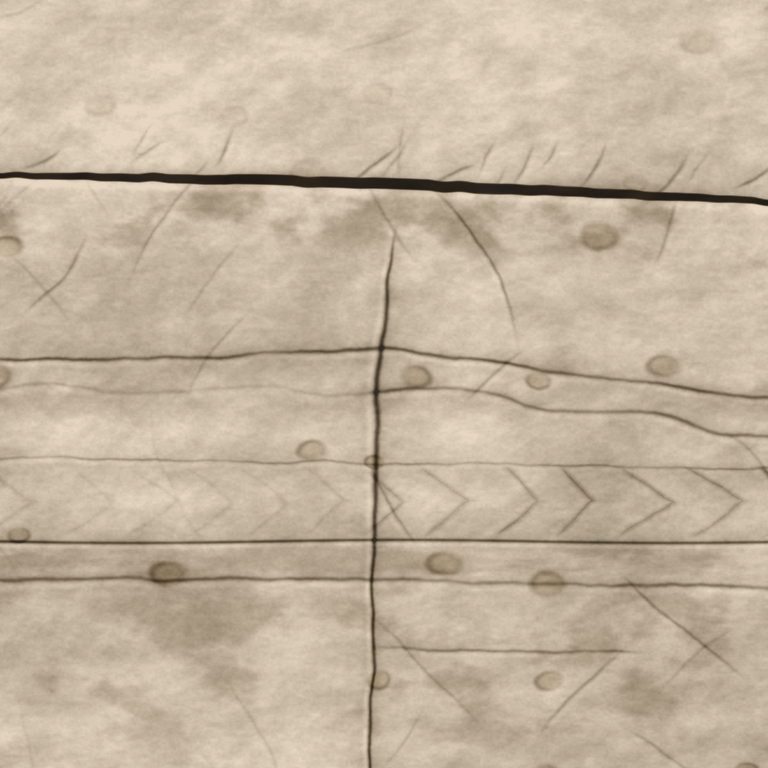
Give the GLSL for this texture, as a Shadertoy shader.

```glsl
// Weathered beige stone slabs with dark joints, wandering cracks, chevron creases and stains.

float hash(vec2 p) {
    vec3 q = fract(vec3(p.xyx) * 0.1031);
    q += dot(q, q.yzx + 33.33);
    return fract((q.x + q.y) * q.z);
}

float noise(vec2 p) {
    vec2 i = floor(p), f = fract(p);
    f = f * f * (3.0 - 2.0 * f);
    return mix(mix(hash(i), hash(i + vec2(1, 0)), f.x),
               mix(hash(i + vec2(0, 1)), hash(i + vec2(1, 1)), f.x), f.y);
}

float fbm(vec2 p) {
    float sum = 0.0, amp = 0.52;
    for (int i = 0; i < 5; i++) {
        sum += amp * noise(p);
        p = mat2(1.6, 1.2, -1.2, 1.6) * p + 7.3;
        amp *= 0.5;
    }
    return sum;
}

float band(float x, float lo, float hi, float soft) {
    return smoothstep(lo - soft, lo + soft, x) * (1.0 - smoothstep(hi - soft, hi + soft, x));
}

// Dark groove with a soft halo and a lit lip on its lower side
float crease(float d, float w) {
    float lip = (d + 2.6 * w) / (1.5 * w);
    return exp(-d * d / (w * w)) + 0.35 * exp(-abs(d) / (5.0 * w)) - 0.25 * exp(-lip * lip);
}

// Short bent creases scattered over a grid, around a common angle
float scratches(vec2 p, float scale, float angle, float spread, float density) {
    vec2 g = p * scale, cell = floor(g);
    float sum = 0.0;
    for (int y = -1; y <= 1; y++)
    for (int x = -1; x <= 1; x++) {
        vec2 id = cell + vec2(x, y);
        if (hash(id + 3.7) > density) continue;
        vec2 q = g - id - vec2(hash(id + 11.0), hash(id + 23.0));
        float a = angle + spread * (hash(id + 31.0) - 0.5);
        q = mat2(cos(a), -sin(a), sin(a), cos(a)) * q;
        float len = mix(0.4, 0.95, hash(id + 47.0));
        float bend = 0.7 * (hash(id + 53.0) - 0.5);
        float d = (q.y + bend * q.x * q.x) / scale;
        sum += crease(d, 0.0024) * smoothstep(len, len * 0.3, abs(q.x)) * mix(0.4, 1.0, hash(id + 61.0));
    }
    return sum;
}

// Small oval knots: x is the rim, y the stained inside
vec2 knots(vec2 p) {
    vec2 g = p * 8.0, cell = floor(g), sum = vec2(0);
    for (int y = -1; y <= 1; y++)
    for (int x = -1; x <= 1; x++) {
        vec2 id = cell + vec2(x, y);
        if (hash(id + 71.0) > 0.27) continue;
        vec2 q = g - id - vec2(hash(id + 5.0), hash(id + 15.0));
        float r = length(q * vec2(1.0, 1.4)) / mix(0.09, 0.18, hash(id + 25.0));
        float side = 0.6 + 0.4 * sin(atan(q.y, q.x) + 6.0 * hash(id + 35.0));
        sum += vec2(side * exp(-pow((r - 1.0) * 4.0, 2.0)), 1.0 - smoothstep(0.5, 1.5, r));
    }
    return sum;
}

void mainImage(out vec4 fragColor, in vec2 fragCoord) {
    vec2 uv = fragCoord / iResolution.xy;
    vec2 p = uv + 0.012 * (vec2(fbm(uv * 14.0), fbm(uv * 14.0 + 40.0)) - 0.5);
    float x = p.x, y = p.y;
    float joint = 0.772 - 0.012 * uv.x - 0.023 * uv.x * uv.x;
    float below = 1.0 - smoothstep(-0.004, 0.004, uv.y - joint);
    float right = smoothstep(0.47, 0.51, x);
    float wear = mix(0.45, 1.15, noise(uv * 17.0 + 3.0));

    // Slab tone, cloudy mottling and fine horizontal fibre
    float cloud = fbm(uv * 5.0 + 2.0);
    float v = mix(0.775, 0.825, smoothstep(0.1, 0.9, uv.y));
    v += 0.2 * (cloud - 0.5) + 0.14 * (fbm(uv * vec2(22, 34)) - 0.5);
    v += 0.07 * (fbm(uv * vec2(90, 190)) - 0.5) + 0.03 * (noise(uv * 330.0) - 0.5);

    // Leathery relief lit from the upper left
    vec2 slope = uv * vec2(18, 26) + 2.0 * cloud;
    v += 0.2 * (fbm(slope) - fbm(slope + vec2(-0.1, 0.14)));

    // Stains under the joint and along the lower bands
    float blotch = smoothstep(0.47, 0.72, fbm(uv * vec2(13, 19) + 8.0));
    float stain = blotch * (band(uv.y, joint - 0.08, joint, 0.025) + 0.6 * band(uv.y, 0.03, 0.24, 0.05));
    stain += 0.5 * band(y, 0.245, 0.29, 0.012) * smoothstep(0.3, 0.65, fbm(uv * vec2(9, 45)));
    stain += 0.35 * band(y, 0.46, 0.53, 0.02) * blotch;
    v -= 0.16 * stain;

    // Wandering cracks across the slab
    float ridge = 0.531 + 0.013 * smoothstep(0.1, 0.5, x) - 0.062 * smoothstep(0.45, 1.05, x);
    float ledge = 0.492 - 0.055 * smoothstep(0.5, 1.05, x) + 0.006 * sin(x * 24.0);
    v -= 0.29 * wear * crease(y - ridge, 0.0026);
    v -= 0.25 * wear * mix(0.35, 1.0, right) * crease(y - ledge, 0.0028);
    v -= 0.15 * wear * crease(y - 0.405 + 0.016 * x, 0.0019);
    v -= 0.33 * mix(0.8, 1.0, wear) * crease(uv.y - 0.295 + 0.002 * sin(uv.x * 9.0), 0.0021);
    v -= 0.25 * wear * crease(y - 0.247 + 0.012 * x * x, 0.0028);
    v -= 0.18 * wear * band(x, 0.5, 0.82, 0.03) * crease(y - 0.158 + 0.03 * (x - 0.5), 0.0022);
    float upright = 0.482 + 0.02 * y + 0.018 * smoothstep(0.5, 0.72, y);
    float taper = 1.0 - smoothstep(0.64, 0.72, y);
    v -= 0.38 * taper * mix(0.75, 1.0, wear) * crease(x - upright, 0.0022 + 0.0014 * band(y, 0.3, 0.6, 0.1));

    // Chevron creases pointing right
    float t = abs(y - 0.347) / 0.045;
    float phase = (x - 0.5) / 0.082 + 0.65 * t + 0.7 * (noise(uv * 9.0) - 0.5);
    float arrow = crease((fract(phase) - 0.5) * 0.07, 0.0042) + 0.5 * fract(phase + 0.5) - 0.2;
    v -= 0.15 * wear * mix(0.3, 1.0, right) * band(t, -1.0, 0.95, 0.15) * arrow;

    // Scattered diagonal scratches
    float fringe = band(uv.y, joint, joint + 0.055, 0.025);
    v -= 0.19 * fringe * scratches(p, 15.0, 0.8, 0.7, 0.65);
    v -= 0.16 * below * mix(0.35, 1.0, right) * scratches(p, 6.0, -0.9, 0.7, 0.42);
    v -= 0.13 * below * scratches(p + 4.0, 7.0, 0.95, 0.7, 0.3);
    v -= 0.09 * (1.0 - below) * scratches(p + 9.0, 9.0, 0.9, 1.2, 0.25);

    vec2 knot = knots(p + 0.3) * mix(0.35, 1.0, below);
    v -= 0.17 * knot.x + 0.07 * knot.y;

    // Open joint with a pale lower lip and a shaded upper edge
    float gap = uv.y - joint + 0.003 * (noise(uv * vec2(45, 1)) - 0.5);
    float halfGap = 0.0035 + 0.0037 * sin(3.0 * uv.x);
    v += 0.07 * exp(-pow((gap + halfGap + 0.006) / 0.005, 2.0));
    v -= 0.14 * exp(-abs(gap - halfGap) / 0.008) * step(0.0, gap);
    v = clamp(v, 0.2, 0.9);
    v = mix(v, 0.12 + 0.06 * noise(uv * vec2(30, 90)), 1.0 - smoothstep(-0.0015, 0.0015, abs(gap) - halfGap));

    // Warm stone palette, browner in knots and stains
    vec3 color = v - vec3(0.0, 0.06, 0.14) * min(1.0, v * 2.2);
    color -= vec3(0.0, 0.012, 0.035) * clamp(knot.y + 0.5 * stain, 0.0, 1.0);
    fragColor = vec4(clamp(color, 0.0, 1.0), 1.0);
}
```
